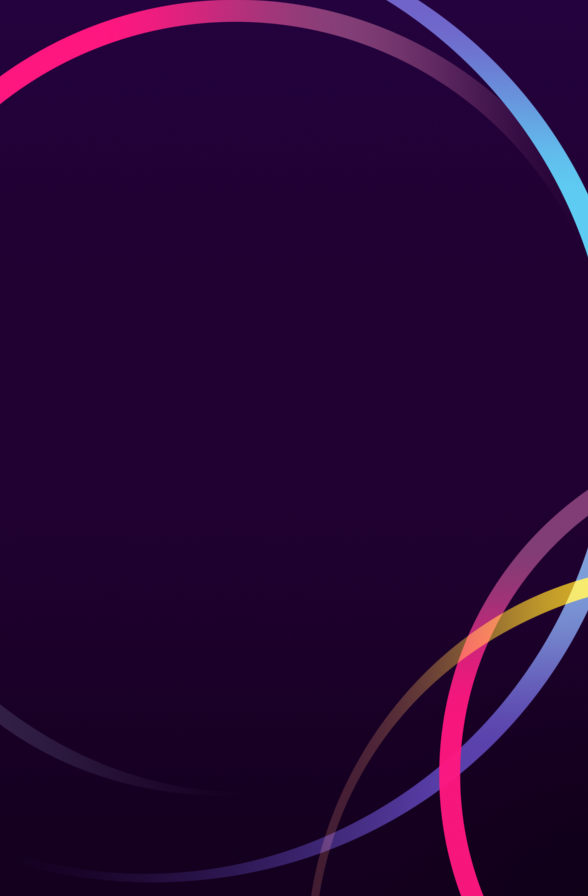
A Shadertoy shader for this background:

```glsl
float hash(vec2 p) {
    return fract(sin(dot(p, vec2(12.9898, 78.233))) * 43758.5453);
}

// Coverage of a circular band with smooth edges
float ring(vec2 p, vec2 center, float radius, float width) {
    float d = abs(length(p - center) - radius) - 0.5 * width;
    float aa = 0.9 / iResolution.y;
    return 1.0 - smoothstep(-aa, aa, d);
}

void mainImage(out vec4 fragColor, in vec2 fragCoord) {
    vec2 p = fragCoord / iResolution.xy * vec2(0.659, 1.0);
    vec3 pink = vec3(1.0, 0.09, 0.5);
    vec3 mauve = vec3(0.52, 0.25, 0.47);

    // Deep violet backdrop, darker toward the floor
    vec3 col = mix(vec3(0.075, 0.0, 0.115), vec3(0.127, 0.003, 0.193), smoothstep(-0.05, 0.5, p.y));
    col += vec3(0.012, 0.006, 0.05) * smoothstep(0.65, 1.05, p.y);
    col *= 1.0 - 0.2 * smoothstep(0.4, 0.7, p.x) * smoothstep(0.35, 0.0, p.y);

    // Large pink ring, with a faint trail along its lower arc
    float upper = step(0.551, p.y);
    vec3 arcTint = mix(pink, mauve, smoothstep(0.1, 0.4, p.x));
    arcTint = mix(vec3(0.2, 0.13, 0.28), arcTint, upper);
    float arcFade = mix(1.0 - smoothstep(-0.05, 0.3, p.x), 1.0 - smoothstep(0.36, 0.67, p.x), upper);
    float arcWidth = mix(mix(0.018, 0.004, smoothstep(0.0, 0.3, p.x)), 0.0247, upper);
    col = mix(col, arcTint, arcFade * ring(p, vec2(0.264, 0.551), 0.437, arcWidth));

    // Large blue ring, tapering to violet at the bottom
    vec3 violet = vec3(0.35, 0.25, 0.67);
    vec3 sky = vec3(0.49, 0.62, 0.85);
    vec3 lowTint = mix(violet, sky, smoothstep(0.15, 0.37, p.y));
    vec3 highTint = mix(vec3(0.37, 0.8, 0.95), vec3(0.44, 0.39, 0.79), smoothstep(0.77, 1.0, p.y));
    vec3 blueTint = mix(lowTint, highTint, smoothstep(0.4, 0.7, p.y));
    float blueFade = mix(pow(clamp(p.x / 0.5, 0.0, 1.0), 1.5), 1.0, upper);
    float blueWidth = mix(0.009, 0.027, smoothstep(0.1, 0.75, p.x));
    col = mix(col, blueTint, blueFade * ring(p, vec2(0.167, 0.551), 0.531, blueWidth));

    // Small pink ring, fading to mauve near its top
    vec3 smallTint = mix(pink, mauve, smoothstep(0.2, 0.4, p.y));
    col = mix(col, smallTint, 0.96 * ring(p, vec2(0.879, 0.1354), 0.375, 0.0235));

    // Translucent gold ring that brightens whatever it crosses
    float goldFade = mix(0.12, 1.0, smoothstep(0.32, 0.7, p.x));
    vec3 goldTint = mix(vec3(0.36, 0.22, 0.17), vec3(0.78, 0.68, 0.08), smoothstep(0.38, 0.66, p.x));
    float goldWidth = mix(0.009, 0.021, smoothstep(0.34, 0.62, p.x));
    float gold = ring(p, vec2(0.775, -0.0664), 0.427, goldWidth);
    col = col * (1.0 - 0.6 * gold * goldFade) + goldTint * gold * mix(0.45, 1.0, goldFade);

    // Slight dither against banding
    col += (hash(fragCoord) - 0.5) / 255.0;
    fragColor = vec4(clamp(col, 0.0, 1.0), 1.0);
}
```
